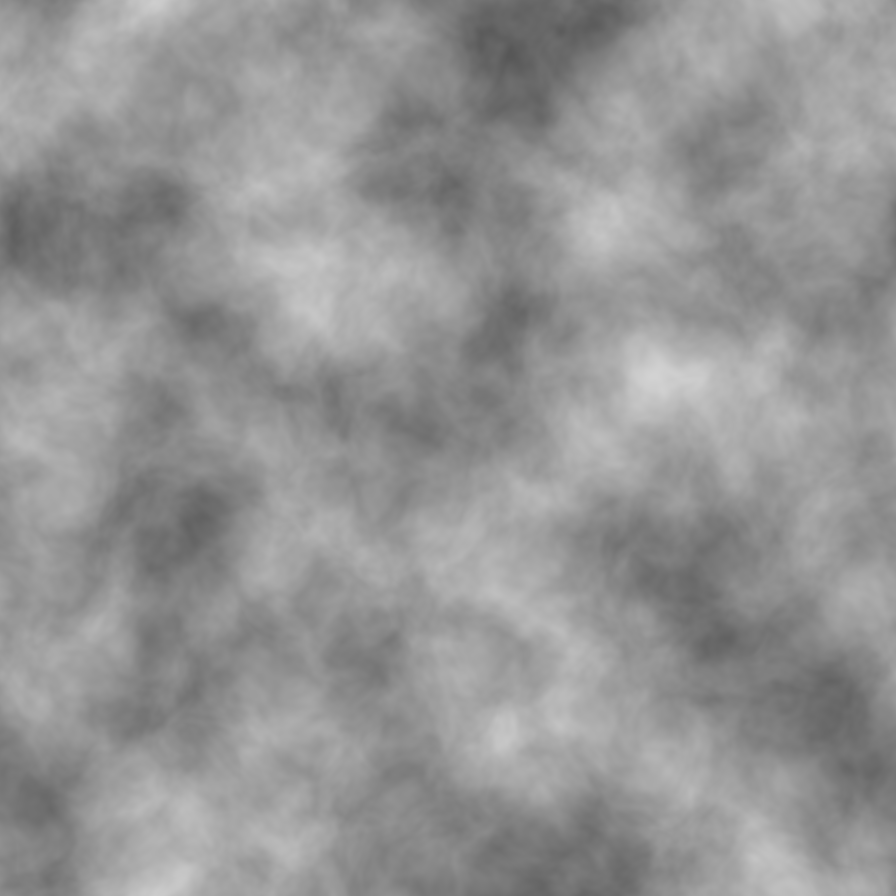
A WebGL 1 fragment shader for this texture:

```glsl
precision highp float;
// Soft grey cloud texture with faint diagonal creases, tiling in both directions.

uniform vec2 u_resolution;

#define MEAN_GREY 0.583
#define CONTRAST 0.245
#define BROAD_CELLS 2.0
#define BROAD_AMOUNT 0.6
#define CLOUD_CELLS 4.0
#define GAIN 0.56
#define WARP_CELLS 4.0
#define WARP_AMOUNT 0.022
#define WISP_CELLS 5.0
#define WISP_STRENGTH 0.13
#define WISP_SHARPNESS 16.0
#define SEED 3.0

float hash(vec2 p) {
  return fract(sin(dot(p, vec2(127.1, 311.7))) * 43758.5453);
}

// Slope contributed by one corner of the diagonal lattice. One canvas step
// moves it by (n, n) or (n, -n), so cells are wrapped along those vectors.
float corner(vec2 cell, vec2 offset, float n, float seed) {
  float row = floor((cell.y + 0.5) / n);
  cell -= row * n;
  cell.x = mod(cell.x + 0.5, 2.0 * n) - 0.5;
  float angle = 6.28319 * hash(floor(cell + 0.5) + seed * vec2(17.3, 9.7));
  return dot(vec2(cos(angle), sin(angle)), offset);
}

// Gradient noise on a lattice turned by 45 degrees, seamless over the canvas
float noise(vec2 uv, float n, float seed) {
  vec2 p = vec2(uv.x + uv.y, uv.y - uv.x) * n + vec2(0.37, 0.71) * seed;
  vec2 i = floor(p);
  vec2 f = fract(p);
  vec2 w = f * f * f * (f * (f * 6.0 - 15.0) + 10.0);
  vec2 e = vec2(1.0, 0.0);
  float low = mix(corner(i, f, n, seed),
                  corner(i + e.xy, f - e.xy, n, seed), w.x);
  float high = mix(corner(i + e.yx, f - e.yx, n, seed),
                   corner(i + e.xx, f - e.xx, n, seed), w.x);
  return mix(low, high, w.y);
}

// Slight layered displacement that hides the lattice
vec2 warp(vec2 uv) {
  vec2 shift = vec2(0.0);
  float amplitude = WARP_AMOUNT;
  float cells = WARP_CELLS;
  for (int k = 0; k < 3; k++) {
    float seed = SEED + 20.0 + float(k);
    shift += amplitude * vec2(noise(uv, cells, seed), noise(uv, cells, seed + 10.0));
    amplitude *= 0.5;
    cells *= 2.0;
  }
  return uv + shift;
}

// Broad light and dark regions under layers of ever finer puffs
float clouds(vec2 uv) {
  float sum = BROAD_AMOUNT * noise(uv, BROAD_CELLS, SEED + 90.0);
  float amplitude = 1.0;
  float cells = CLOUD_CELLS;
  for (int k = 0; k < 5; k++) {
    sum += amplitude * noise(uv, cells, SEED + float(k));
    amplitude *= GAIN;
    cells *= 2.0;
  }
  return sum;
}

// Thin light and dark creases, fading in and out along their length
float wisps(vec2 uv) {
  float sum = 0.0;
  for (int k = 0; k < 2; k++) {
    float seed = SEED + 50.0 + float(k);
    float cells = WISP_CELLS * (1.0 + float(k));
    float ridge = exp(-WISP_SHARPNESS * abs(noise(uv, cells, seed)));
    sum += ridge * noise(uv, cells + 2.0, seed + 7.0);
  }
  return sum;
}

void main() {
  vec2 uv = gl_FragCoord.xy / u_resolution;
  vec2 folded = warp(uv);
  float tone = clouds(folded) + WISP_STRENGTH * wisps(folded);
  gl_FragColor = vec4(vec3(MEAN_GREY + CONTRAST * tone), 1.0);
}
```
